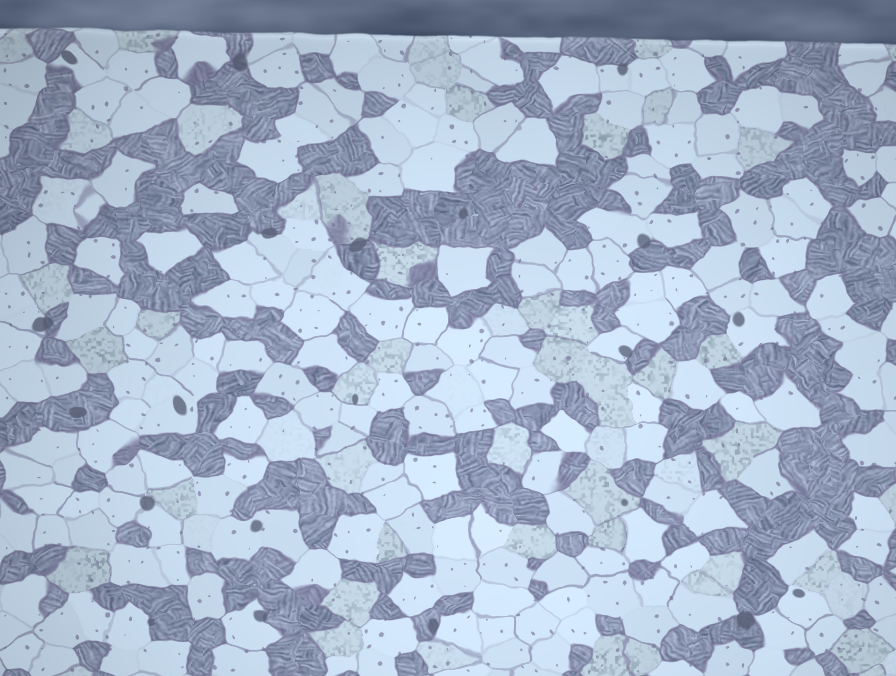
Write a Shadertoy shader that draws this texture.

```glsl
#define GRAIN_SIZE 0.038
#define PEARLITE_CHANCE 0.48
#define FERRITE vec3(0.835, 0.920, 1.0)
#define PEARLITE vec3(0.545, 0.590, 0.700)
#define OUTLINE vec3(0.470, 0.455, 0.600)
#define MOUNT vec3(0.370, 0.420, 0.510)
#define PIT vec3(0.360, 0.390, 0.480)

vec3 hash3(vec2 p) {
    vec3 q = fract(vec3(p.xyx) * vec3(0.1031, 0.1030, 0.0973));
    q += dot(q, q.yxz + 33.33);
    return fract((q.xxy + q.yzz) * q.zyx);
}

float noise(vec2 p) {
    vec2 i = floor(p), f = fract(p);
    f = f * f * (3.0 - 2.0 * f);
    float low = mix(hash3(i).x, hash3(i + vec2(1, 0)).x, f.x);
    float high = mix(hash3(i + vec2(0, 1)).x, hash3(i + vec2(1, 1)).x, f.x);
    return mix(low, high, f.y);
}

float fbm(vec2 p) {
    return 0.55 * noise(p) + 0.3 * noise(p * 2.1 + 7.3) + 0.15 * noise(p * 4.3 + 3.1);
}

mat2 rotate(float a) {
    return mat2(cos(a), sin(a), -sin(a), cos(a));
}

// Scattered oval spots, one at most per grid cell
float spots(vec2 p, float cell, float chance, float radius, float soft) {
    vec2 id = floor(p / cell);
    vec3 h = hash3(id + 51.7), k = hash3(id + 113.2);
    vec2 d = p - (id + 0.25 + 0.5 * h.xy) * cell;
    d = rotate(k.x * 6.28) * d * vec2(1.0, 1.0 + 0.9 * k.y);
    float r = radius * (0.5 + k.z) * (0.8 + 0.4 * noise(p / radius));
    return step(h.z, chance) * (1.0 - smoothstep(r - soft, r + soft, length(d)));
}

// Weighted cells: nearest and second ferrite grain, nearest pearlite colony
void findGrains(vec2 q, out vec3 dist, out vec2 grain, out vec2 neighbour, out vec2 colony) {
    dist = vec3(9.0);
    vec2 base = floor(q);
    for (int j = -2; j <= 2; j++)
    for (int i = -2; i <= 2; i++) {
        vec2 id = base + vec2(i, j);
        vec3 h = hash3(id + 17.0);
        float d = length(q - id - 0.08 - 0.84 * h.xy);
        if (h.z < PEARLITE_CHANCE) {
            if (d < dist.z) { dist.z = d; colony = id; }
        } else {
            d -= 0.08 + 0.28 * hash3(id + 71.0).x;
            if (d < dist.x) {
                dist.y = dist.x; neighbour = grain;
                dist.x = d; grain = id;
            } else if (d < dist.y) { dist.y = d; neighbour = id; }
        }
    }
}

// Broken, lath-like stripes in the direction of each colony
float lamellae(vec2 q, vec2 colony) {
    float turn = hash3(colony + 29.0).y * 3.14 + 1.6 * step(0.55, noise(q * 3.0));
    vec2 s = rotate(turn) * (q + 0.05 * noise(q * 4.0));
    float laths = noise(s * vec2(15.0, 2.5));
    float stripes = 0.5 + 0.5 * sin(s.x * 44.0 + 2.0 * noise(s * 3.0));
    return 0.5 * laths + 0.25 * stripes + 0.25 * noise(q * 14.0);
}

void mainImage(out vec4 fragColor, in vec2 fragCoord) {
    vec2 p = fragCoord / iResolution.x;
    float top = iResolution.y / iResolution.x;
    float soft = max(0.0009, 0.7 / iResolution.x);

    // Grain layout with wavy borders
    vec2 q = p / GRAIN_SIZE * vec2(0.92, 1.1);
    q += 0.36 * (vec2(fbm(q * 1.5), fbm(q * 1.5 + 40.0)) - 0.5);
    vec3 dist;
    vec2 grain = vec2(0), neighbour = vec2(0), colony = vec2(0);
    findGrains(q, dist, grain, neighbour, colony);
    float blur = soft / GRAIN_SIZE;
    float phase = (dist.x - dist.z) * 0.5;
    float border = (dist.y - dist.x) * 0.5;
    float inPearlite = smoothstep(-blur, blur, phase);

    // Ferrite: clean grains, some of them etched and speckled
    vec3 trait = hash3(grain + 5.0);
    float etched = smoothstep(0.72, 0.95, trait.x);
    vec3 ferrite = FERRITE * (1.0 - 0.05 * trait.y);
    float grit = smoothstep(0.4, 0.8, noise(p * 330.0)) * noise(p * 90.0);
    ferrite -= etched * (vec3(0.05, 0.055, 0.075) + 0.2 * grit);
    float seam = 1.0 - smoothstep(0.012, 0.012 + 1.6 * blur, border);
    ferrite = mix(ferrite, OUTLINE, seam * 0.6 * hash3(grain + neighbour).z);

    // Pearlite: striped colonies of varying depth
    float tone = hash3(colony + 83.0).x - 0.5;
    vec3 pearlite = PEARLITE + 0.07 * tone + 0.36 * (lamellae(q, colony) - 0.5);
    vec3 color = mix(ferrite, pearlite, inPearlite);
    float rim = 1.0 - smoothstep(0.01, 0.02 + 1.6 * blur, abs(phase - 0.015));
    color = mix(color, OUTLINE, 0.55 * rim);

    // Specks and etch pits
    color = mix(color, OUTLINE, 0.65 * spots(p, 0.019, 0.45, 0.0019, soft));
    color = mix(color, PIT, 0.8 * spots(p + 0.4, 0.105, 0.35, 0.0085, 2.0 * soft));

    // Uneven lamp light
    vec2 away = (p - vec2(0.58, 0.26)) * vec2(0.95, 1.15);
    color *= 1.02 - 0.42 * dot(away, away);
    color += 0.025 * (fbm(p * 5.0) - 0.5);

    // Blurred dark mount above the sloping specimen edge
    float edge = top - 0.031 - 0.018 * p.x + 0.004 * (fbm(p.xx * vec2(28.0, 0.0)) - 0.5);
    float cloud = fbm(p * vec2(9.0, 26.0));
    vec3 mount = MOUNT + 0.24 * (cloud - 0.5) - 0.07 * exp(-abs(p.y - edge) / 0.006);
    color += 0.06 * exp(-abs(p.y - edge + 0.004) / 0.003);
    color = mix(color, mount, smoothstep(-1.6 * soft, 1.6 * soft, p.y - edge));

    fragColor = vec4(clamp(color, 0.0, 1.0), 1.0);
}
```
